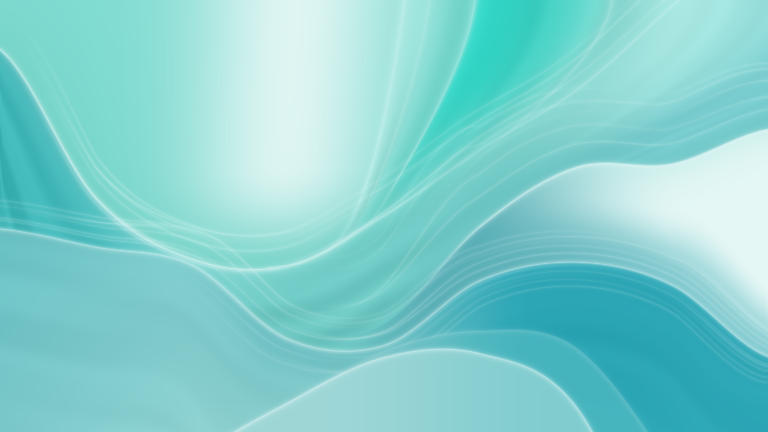
Reproduce this background procedurally as a WebGL 2 fragment shader.

```glsl
#version 300 es
precision highp float;
// Flowing turquoise silk: a glowing bowl, a fan of folds and rolling teal waves.
uniform vec2 u_resolution;
out vec4 fragColor;

float hash(vec2 p) {
  vec3 q = fract(vec3(p.xyx) * 0.1031);
  q += dot(q, q.yzx + 33.33);
  return fract((q.x + q.y) * q.z);
}

float noise(vec2 p) {
  vec2 i = floor(p), f = fract(p);
  f = f * f * (3.0 - 2.0 * f);
  return mix(mix(hash(i), hash(i + vec2(1, 0)), f.x),
             mix(hash(i + vec2(0, 1)), hash(i + vec2(1, 1)), f.x), f.y);
}

// Smooth height profile through nine evenly spaced heights
float profile(float h[9], float x) {
  float t = clamp(x, 0.0, 1.0) * 8.0;
  int i = min(int(t), 7);
  float f = t - float(i);
  float a = h[max(i - 1, 0)], b = h[i], c = h[i + 1], d = h[min(i + 2, 8)];
  return b + 0.5 * f * (c - a + f * (2.0 * a - 5.0 * b + 4.0 * c - d + f * (3.0 * (b - c) + d - a)));
}

// Signed distance above a profile, in canvas heights
float above(vec2 p, float h[9]) {
  float y = profile(h, p.x);
  float slope = (profile(h, p.x + 0.004) - profile(h, p.x - 0.004)) / 0.008;
  slope *= u_resolution.y / u_resolution.x;
  return (p.y - y) / sqrt(1.0 + slope * slope);
}

float below(float d, float softness) {
  float w = softness + 1.0 / u_resolution.y;
  return 1.0 - smoothstep(-w, w, d);
}

float rim(float d, float width) {
  return exp(-abs(d) / width);
}

// Fine threads running beside an edge, wandering along x
float threads(float d, float x, float spread) {
  float sum = 0.0;
  for (int i = 0; i < 6; i++) {
    float k = float(i);
    float offset = spread * (hash(vec2(k, 3.0)) + 0.5 * noise(vec2(x * 3.0, k * 5.0)));
    sum += rim(d - offset, 0.003) * noise(vec2(x * 6.0 + k * 7.0, k));
  }
  return sum;
}

void main() {
  vec2 p = gl_FragCoord.xy / u_resolution;
  float x = p.x, y = p.y;
  vec3 white = vec3(0.92, 0.98, 0.98);

  // Edges of the folds
  float ribbon = above(p, float[9](0.885, 0.54, 0.40, 0.385, 0.50, 0.66, 0.80, 1.0, 1.2));
  float shelf = above(p, float[9](0.2, 0.2, 0.2, 0.21, 0.25, 0.475, 0.612, 0.62, 0.70));
  float crest = above(p, float[9](0.47, 0.428, 0.386, 0.215, 0.20, 0.35, 0.393, 0.34, 0.175));
  float band = above(p, float[9](-0.6, -0.3, -0.1, 0.06, 0.186, 0.233, 0.193, -0.09, -0.5));
  float swell = above(p, float[9](-0.6, -0.3, -0.07, 0.067, 0.172, 0.181, 0.058, -0.4, -0.8));

  // Bowl with its pale glow
  vec3 color = mix(vec3(0.45, 0.83, 0.79), vec3(0.50, 0.86, 0.82), y);
  float across = (x - mix(0.355, 0.385, y)) / 0.13;
  float glow = exp(-across * across) * smoothstep(0.32, 0.62, y);
  color = mix(color, vec3(0.87, 0.96, 0.95), glow);
  color = mix(color, vec3(0.43, 0.80, 0.75), 0.5 * exp(-max(ribbon, 0.0) / 0.07));

  // Fan of folds: 0 at the bowl's right side, growing to the right
  float rise = clamp((y - 0.385) / 0.615, 0.0001, 1.0);
  float fan = (x - 0.33 - 0.197 * pow(rise, 0.25)) / (0.07 + 0.2 * smoothstep(0.4, 1.0, y));
  vec3 folds = mix(vec3(0.62, 0.88, 0.85), vec3(0.42, 0.81, 0.77), smoothstep(0.0, 0.32, fan));
  float jade = smoothstep(0.32, 0.37, fan) * (1.0 - smoothstep(0.4, 1.15, fan));
  folds = mix(folds, vec3(0.18, 0.82, 0.76), jade * smoothstep(0.45, 0.85, y));
  folds = mix(folds, vec3(0.66, 0.90, 0.88), smoothstep(0.75, 1.35, fan));
  folds = mix(folds, vec3(0.49, 0.81, 0.82), smoothstep(1.4, 2.2, fan));
  folds += 0.07 * (noise(vec2(fan * 11.0, y * 2.0)) - 0.5);
  color = mix(color, folds, smoothstep(-0.12, 0.12, fan));
  float upper = smoothstep(0.4, 0.6, y);
  color = mix(color, white, upper * (0.35 * rim(fan, 0.02) + 0.4 * rim(fan - 0.34, 0.014)
    + 0.3 * rim(fan - 1.0, 0.015) + 0.2 * rim(fan - 0.12, 0.012)));

  // Ribbon sweeping below the bowl
  vec3 silk = mix(vec3(0.24, 0.71, 0.72), vec3(0.42, 0.78, 0.76), smoothstep(0.08, 0.32, x));
  silk += 0.08 * (noise(vec2(ribbon * 28.0, x * 4.0)) - 0.5);
  silk = mix(silk, vec3(0.60, 0.87, 0.85), 0.45 * rim(ribbon, 0.025));
  float cover = below(ribbon, 0.1 * smoothstep(0.3, 0.6, x));
  color = mix(color, silk, cover * (1.0 - 0.9 * smoothstep(0.6, 0.88, x)));
  color = mix(color, vec3(0.42, 0.77, 0.77), 0.7 * exp(-max(shelf, 0.0) / 0.07) * smoothstep(0.4, 0.6, x));
  color = mix(color, white, (1.0 - smoothstep(0.35, 0.65, x)) * 0.65 * rim(ribbon, 0.004));
  color = mix(color, white, 0.3 * threads(ribbon + 0.04, x, 0.1) * smoothstep(0.0, 0.15, x));
  color = mix(color, white, 0.22 * threads(shelf, x, 0.16) * smoothstep(0.35, 0.55, x));

  // Pale shelf at the right
  vec3 pale = mix(vec3(0.34, 0.68, 0.71), vec3(0.50, 0.79, 0.81), smoothstep(0.6, 0.95, x));
  pale = mix(pale, vec3(0.90, 0.97, 0.96), smoothstep(0.6, 0.9, x) * smoothstep(0.0, 0.16, crest));
  pale = mix(pale, vec3(0.70, 0.91, 0.89), 0.5 * rim(shelf, 0.04) * smoothstep(0.6, 0.8, x));
  color = mix(color, pale, below(shelf, 0.001) * smoothstep(0.42, 0.58, x));
  color = mix(color, white, 0.7 * rim(shelf, 0.004) * smoothstep(0.5, 0.65, x));
  color = mix(color, white, 0.25 * threads(crest, x, 0.065));

  // Misty lower left turning into the deep wave
  vec3 wave = mix(vec3(0.42, 0.76, 0.77), vec3(0.58, 0.83, 0.83), clamp(x * 1.8 + 0.4 - y, 0.0, 1.0));
  wave = mix(wave, vec3(0.38, 0.72, 0.73), smoothstep(0.2, 0.36, x) * exp(min(crest, 0.0) / 0.11));
  wave = mix(wave, vec3(0.17, 0.65, 0.71), smoothstep(0.46, 0.7, x));
  wave += 0.04 * (noise(vec2(crest * 24.0, x * 4.0)) - 0.5);
  color = mix(color, wave, below(crest, 0.002));
  color = mix(color, white, 0.55 * rim(crest, 0.004));
  color = mix(color, white, 0.18 * threads(crest + 0.075, x, 0.06) * smoothstep(0.22, 0.35, x));

  // Low band and the pale swell in front
  vec3 veil = mix(vec3(0.46, 0.76, 0.77), vec3(0.30, 0.72, 0.75), smoothstep(0.45, 0.7, x));
  color = mix(color, veil, 0.8 * below(band, 0.002) * smoothstep(0.35, 0.5, x));
  color = mix(color, white, 0.2 * rim(band, 0.004) * smoothstep(0.4, 0.55, x));
  vec3 foam = mix(vec3(0.62, 0.84, 0.84), vec3(0.50, 0.80, 0.81), smoothstep(0.4, 0.75, x));
  color = mix(color, foam, below(swell, 0.002));
  color = mix(color, white, 0.6 * rim(swell, 0.004));
  fragColor = vec4(clamp(color, 0.0, 1.0), 1.0);
}
```
